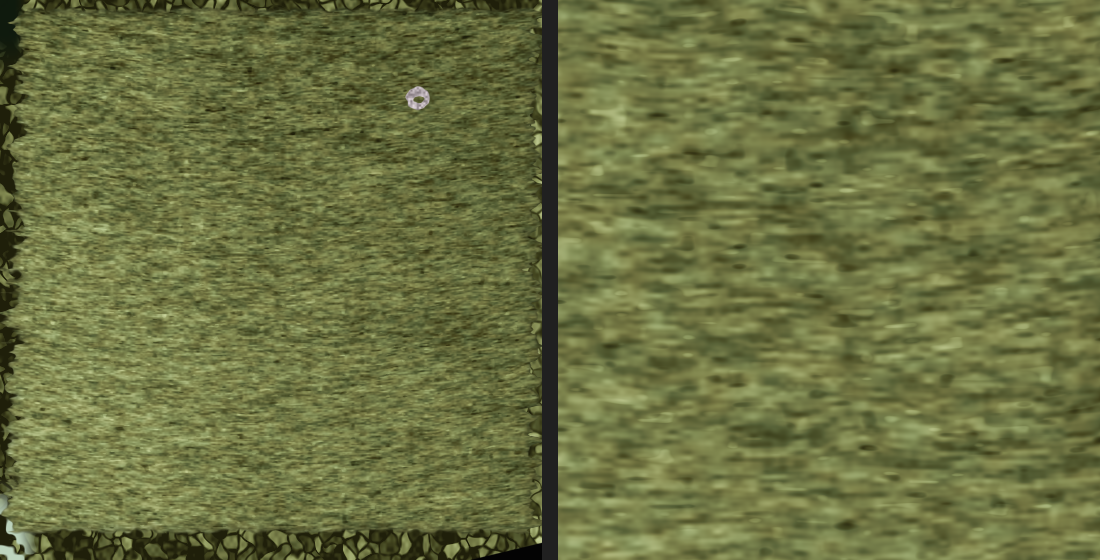
Left, the full canvas; right, a detail of the centre.
Reproduce this texture procedurally as a WebGL 1 fragment shader.

```glsl
precision highp float;
uniform vec2 u_resolution;

// Tones from dark to pale, ordered by their green value
const vec3 DEEP = vec3(0.12, 0.12, 0.04);
const vec3 SHADOW = vec3(0.26, 0.27, 0.12);
const vec3 LOW = vec3(0.35, 0.38, 0.21);
const vec3 MID = vec3(0.42, 0.44, 0.25);
const vec3 LIGHT = vec3(0.50, 0.53, 0.31);
const vec3 PALE = vec3(0.60, 0.64, 0.41);
const vec3 GLINT = vec3(0.78, 0.82, 0.60);
const vec3 BACKDROP = vec3(0.06, 0.10, 0.05);
const vec3 PAPER = vec3(0.74, 0.83, 0.74);
const vec3 RING = vec3(0.70, 0.66, 0.68);

// Grain frequencies per canvas height, along and across the fibres
const vec2 FINE = vec2(105.0, 330.0);
const vec2 STREAK = vec2(42.0, 190.0);
const vec2 BAND = vec2(11.0, 55.0);
const vec2 SPECK = vec2(230.0, 300.0);
const float BOW = 0.12;
const float CRUMB_SCALE = 46.0;
const float MEAN_TONE = 0.445;
const vec2 RING_CENTER = vec2(0.746, 0.824);

float hash(vec2 p) {
  vec3 q = fract(vec3(p.xyx) * 0.1031);
  q += dot(q, q.yzx + 33.33);
  return fract((q.x + q.y) * q.z);
}

float noise(vec2 p) {
  vec2 i = floor(p), f = fract(p);
  f = f * f * (3.0 - 2.0 * f);
  return mix(mix(hash(i), hash(i + vec2(1.0, 0.0)), f.x),
             mix(hash(i + vec2(0.0, 1.0)), hash(i + 1.0), f.x), f.y);
}

// Cell gap (second minus first distance) and random value of the cell
vec2 crumbCell(vec2 p) {
  vec2 base = floor(p);
  float first = 9.0, second = 9.0, id = 0.0;
  for (int j = -1; j <= 1; j++) {
    for (int i = -1; i <= 1; i++) {
      vec2 cell = base + vec2(float(i), float(j));
      vec2 seed = cell + vec2(hash(cell + 7.0), hash(cell + 61.0));
      float d = length(p - seed);
      if (d < first) { second = first; first = d; id = hash(cell + 23.0); }
      else second = min(second, d);
    }
  }
  return vec2(second - first, id);
}

vec3 toneColor(float v) {
  vec3 c = mix(DEEP, SHADOW, clamp((v - 0.12) / 0.15, 0.0, 1.0));
  c = mix(c, LOW, clamp((v - 0.27) / 0.11, 0.0, 1.0));
  c = mix(c, MID, clamp((v - 0.38) / 0.06, 0.0, 1.0));
  c = mix(c, LIGHT, clamp((v - 0.44) / 0.09, 0.0, 1.0));
  c = mix(c, PALE, clamp((v - 0.53) / 0.11, 0.0, 1.0));
  return mix(c, GLINT, clamp((v - 0.64) / 0.20, 0.0, 1.0));
}

float fibreTone(vec2 p, vec2 uv) {
  vec2 q = p;
  q.y -= BOW * (p.x - 0.45) * (p.x - 0.45);
  q.y += 0.006 * noise(p * vec2(18.0, 30.0));
  float grain = 0.24 * (noise(q * FINE) - 0.5)
              + 0.20 * (noise(q * STREAK + 31.0) - 0.5)
              + 0.09 * (noise(q * BAND + 57.0) - 0.5)
              + 0.09 * (noise(p * SPECK) - 0.5);
  grain += 0.12 * smoothstep(0.80, 0.97, noise(q * vec2(75.0, 210.0) + 91.0));
  grain -= 0.13 * smoothstep(0.78, 0.97, noise(q * vec2(65.0, 180.0) + 143.0));
  vec2 glow = (uv - vec2(0.12, 0.27)) / vec2(0.32, 0.38);
  float lamp = 0.07 * (0.5 - uv.x) + 0.08 * (0.5 - uv.y) + 0.06 * exp(-dot(glow, glow));
  return MEAN_TONE + lamp + grain * (1.1 - 0.25 * uv.x);
}

void main() {
  vec2 p = gl_FragCoord.xy / u_resolution.y;
  vec2 uv = gl_FragCoord.xy / u_resolution;
  float width = u_resolution.x / u_resolution.y;

  // Fibrous sheet with a slight brown and green drift
  vec3 sheet = toneColor(fibreTone(p, uv));
  sheet += vec3(0.03, -0.005, -0.02) * (noise(p * vec2(60.0, 120.0) + 17.0) - 0.5);

  // Ragged distance to the rim of the sheet
  float sideFray = 0.036 * (noise(p * vec2(25.0, 75.0)) - 0.5) + 0.02 * (noise(p * vec2(60.0, 170.0)) - 0.5);
  float endFray = 0.010 * (noise(p * vec2(70.0, 40.0) + 5.0) - 0.5);
  float left = p.x - mix(0.012, 0.036, uv.y) + sideFray;
  float right = width - 0.010 - p.x + sideFray;
  float ends = min(p.y - 0.050, 0.984 - p.y) + endFray;
  float rim = min(min(left, right), ends);

  // Crumbled flakes outside the rim
  vec2 bent = p + 0.022 * vec2(noise(p * 45.0), noise(p * 45.0 + 80.0));
  vec2 crumb = crumbCell(bent * CRUMB_SCALE * vec2(1.0, 0.8));
  float flake = 0.10 + 0.50 * crumb.y * smoothstep(0.0, 0.35, crumb.x);
  flake += 0.22 * (noise(p * vec2(150.0, 110.0)) - 0.5);
  flake -= 0.12 * (1.0 - smoothstep(0.0, 0.05, p.x));
  flake += 0.14 * smoothstep(width - 0.05, width, p.x);
  vec3 debris = toneColor(flake);
  float topCorner = smoothstep(0.86, 0.94, p.y) * (1.0 - smoothstep(0.025, 0.05, p.x));
  debris = mix(debris, BACKDROP, topCorner);
  float lowCorner = 1.0 - smoothstep(0.035, 0.075, length(p * vec2(1.0, 0.5)));
  debris = mix(debris, PAPER, lowCorner * smoothstep(0.45, 0.62, noise(p * 55.0 + 9.0)));

  sheet *= 1.0 - 0.35 * exp(-max(rim, 0.0) * 130.0);
  vec3 color = mix(debris, sheet, smoothstep(-0.003, 0.004, rim));

  // Black wedge in the lower right corner
  float wedge = p.y - 0.24 * (p.x - width + 0.126);
  color = mix(vec3(0.01), color, smoothstep(-0.001, 0.002, wedge));

  // Small pale speckled ring
  vec2 r = p - RING_CENTER;
  float radius = length(r) + 0.004 * (noise(p * 110.0) - 0.5);
  float hole = length((r - vec2(0.002, -0.002)) * vec2(0.8, 1.3)) + 0.004 * (noise(p * 160.0) - 0.5);
  float ring = (1.0 - smoothstep(0.019, 0.022, radius)) * smoothstep(0.006, 0.009, hole);
  color = mix(color, RING + 0.35 * (noise(p * 260.0) - 0.5), ring);

  gl_FragColor = vec4(clamp(color, 0.0, 1.0), 1.0);
}
```
